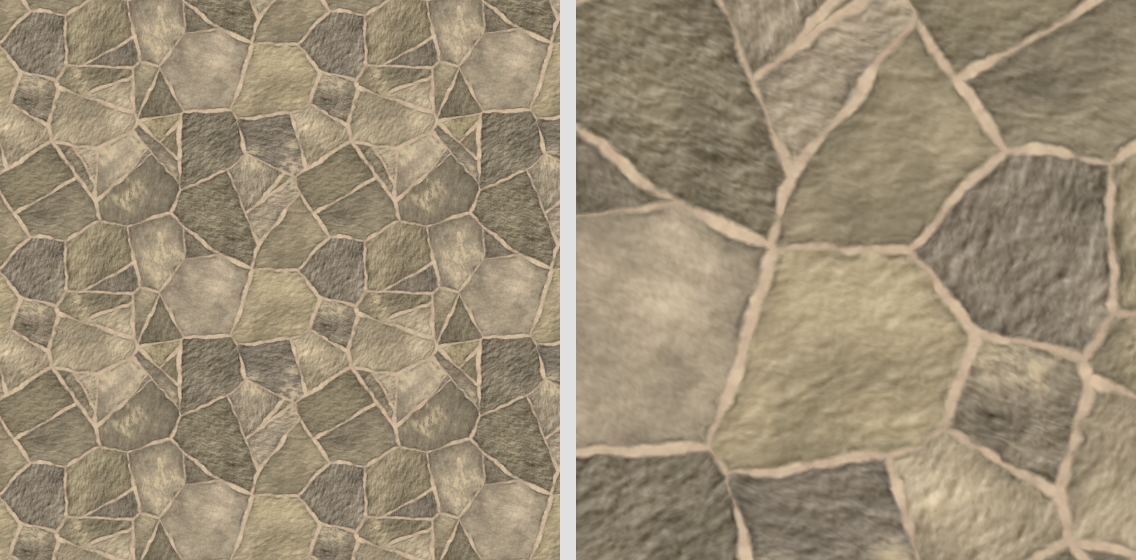
Left, the full canvas; right, a detail of the centre.
Give the GLSL for this texture, as a three.js fragment shader.

```glsl
// Crazy paving of split flagstones in pale sandy mortar, as a repeating tile.
// Weighted Voronoi cells on a wrapped grid are cut again by straight joints;
// each stone then gets its own tone, grain direction, relief and stains.
varying vec2 vUv;

const vec2 REPEATS = vec2(1.87, 2.48);  // tiles across and up the canvas
const vec2 GRID = vec2(5.0, 4.0);       // Voronoi cells in one tile
const vec2 UNWRAPPED = vec2(512.0);     // noise period for stone-local detail
const float SOFT = 0.018;               // edge softness in cell units

const vec3 STONE_DARK = vec3(0.495, 0.455, 0.405);
const vec3 STONE_LIGHT = vec3(0.715, 0.65, 0.555);
const vec3 OLIVE_TINT = vec3(1.0, 1.0, 0.92);
const vec3 STAIN = vec3(0.86, 0.78, 0.62);
const vec3 MORTAR_DARK = vec3(0.64, 0.55, 0.475);
const vec3 MORTAR_LIGHT = vec3(0.86, 0.765, 0.645);

float hash(vec2 p) {
  vec3 q = fract(p.xyx * vec3(0.1031, 0.1030, 0.0973));
  q += dot(q, q.yzx + 33.33);
  return fract((q.x + q.y) * q.z);
}

vec2 wrapCell(vec2 cell, vec2 period) {
  return floor(mod(cell + 0.5, period));
}

float noise(vec2 p, vec2 period) {
  vec2 i = floor(p), f = fract(p);
  f = f * f * (3.0 - 2.0 * f);
  float a = hash(wrapCell(i, period));
  float b = hash(wrapCell(i + vec2(1.0, 0.0), period));
  float c = hash(wrapCell(i + vec2(0.0, 1.0), period));
  float d = hash(wrapCell(i + 1.0, period));
  return mix(mix(a, b, f.x), mix(c, d, f.x), f.y);
}

float fbm(vec2 p, vec2 period) {
  float sum = 0.0, gain = 0.5;
  for (int i = 0; i < 3; i++) {
    sum += gain * noise(p, period);
    p *= 2.0;
    period *= 2.0;
    gain *= 0.55;
  }
  return sum;
}

// Seed position in xy, weight in z: heavier seeds claim larger stones
vec3 stoneSeed(vec2 cell) {
  vec2 id = wrapCell(cell, GRID);
  vec2 jitter = vec2(hash(id + 3.7), hash(id + 41.3)) - 0.5;
  return vec3(cell + 0.5 + 0.95 * jitter, 0.32 * hash(id + 73.1));
}

float power(vec2 p, vec3 seed) {
  vec2 d = p - seed.xy;
  return dot(d, d) - seed.z;
}

// Finds the cell that owns p; returns the distance to its border
float voronoi(vec2 p, out vec2 owner, out vec3 seed) {
  vec2 base = floor(p);
  float best = 100.0, edge = 100.0;
  for (int k = 0; k < 25; k++) {
    vec2 cell = base + vec2(mod(float(k), 5.0), floor((float(k) + 0.5) / 5.0)) - 2.0;
    vec3 s = stoneSeed(cell);
    float d = power(p, s);
    if (d < best) { best = d; owner = cell; seed = s; }
  }
  for (int k = 0; k < 25; k++) {
    vec2 cell = owner + vec2(mod(float(k), 5.0), floor((float(k) + 0.5) / 5.0)) - 2.0;
    vec3 s = stoneSeed(cell);
    float gap = length(s.xy - seed.xy);
    if (gap > 0.001) edge = min(edge, (power(p, s) - best) / (2.0 * gap));
  }
  return edge;
}

// Cuts a cell by up to two straight joints and renames the pieces
float splitStone(vec2 local, float edge, inout vec2 id) {
  for (int k = 0; k < 2; k++) {
    float angle = 6.2832 * hash(id + 17.3);
    float side = dot(local, vec2(cos(angle), sin(angle))) - 0.2 * (hash(id + 29.9) - 0.5);
    if (hash(id + 57.7) < 0.55 - 0.35 * float(k)) {
      edge = min(edge, abs(side));
      id += side > 0.0 ? vec2(83.0, 19.0) : vec2(13.0, 61.0);
    }
  }
  return edge;
}

// Rough cleft surface, stretched along the stone's own grain
float grainHeight(vec2 local, float angle, vec2 id) {
  float c = cos(angle), s = sin(angle);
  vec2 q = mat2(c, -s, s, c) * local;
  return fbm(q * vec2(10.0, 18.0) + id * 3.0, UNWRAPPED);
}

vec3 stoneColor(vec2 local, vec2 id, float edge) {
  float angle = 6.2832 * hash(id + 5.1);
  float height = grainHeight(local, angle, id);
  float relief = height - grainHeight(local + vec2(-0.02, 0.026), angle, id);
  float patches = fbm(local * 2.4 + id * 7.0, UNWRAPPED);
  float speckle = noise(local * 42.0 + id, UNWRAPPED) - 0.5;

  vec3 color = mix(STONE_DARK, STONE_LIGHT, hash(id + 9.4));
  color *= mix(vec3(1.0), OLIVE_TINT, hash(id + 22.8));
  color *= 1.0 + 0.55 * (patches - 0.46) + 0.12 * (height - 0.46);
  color += (0.27 * relief + 0.05 * speckle) * mix(0.5, 1.15, hash(id + 35.2));
  float stained = step(0.65, hash(id + 48.6)) * smoothstep(0.46, 0.66, patches);
  color = mix(color, STAIN, 0.65 * stained * smoothstep(0.25, 0.65, height));
  return color * mix(0.94, 1.0, smoothstep(0.02, 0.12, edge));
}

void main() {
  vec2 p = vUv * REPEATS * GRID;
  vec2 wobble = vec2(fbm(p * 4.0, GRID * 4.0), fbm(p * 4.0 + 9.0, GRID * 4.0));
  p += 0.07 * (wobble - 0.46);

  vec2 owner;
  vec3 seed;
  float edge = voronoi(p, owner, seed);
  vec2 id = wrapCell(owner, GRID);
  vec2 local = p - seed.xy;
  edge = splitStone(local, edge, id);

  // Joints swell and pinch, with a broken shadow along the stone rim
  float wear = noise(p * 3.0, GRID * 3.0);
  float grit = fbm(p * 12.0, GRID * 12.0);
  float width = mix(0.008, 0.038, wear) + 0.035 * (grit - 0.46);
  vec3 stone = stoneColor(local, id, edge - width);
  float rim = 1.0 - smoothstep(0.0, 0.035, abs(edge - width - 0.015));
  stone *= 1.0 - 0.16 * rim * smoothstep(0.35, 0.65, grit);
  vec3 mortar = mix(MORTAR_DARK, MORTAR_LIGHT, clamp(0.9 * grit + 0.4 * wear, 0.0, 1.0));

  float cover = smoothstep(width - SOFT, width + SOFT, edge);
  gl_FragColor = vec4(mix(mortar, stone, cover), 1.0);
}
```
